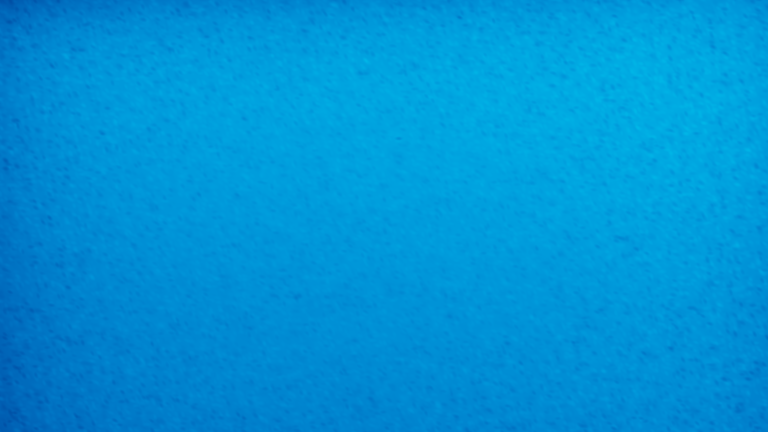
Write a Shadertoy shader that draws this texture.

```glsl
// Blue plaster wall: soft uneven light over dense, small slanted dimples.

#define FINE_SCALE 78.0    // fine dimple cells per canvas height
#define COARSE_SCALE 51.0  // larger dimples between them
#define GRAIN_DEPTH 0.052  // relief of the calm middle
#define EDGE_DEPTH 0.094   // relief of the rough rim
#define MOTTLE_SCALE 21.0  // cells of the broad, faint mottling
#define MOTTLE_DEPTH 0.020
#define SLANT -0.62        // main dimple direction, radians
#define SLANT_SPREAD 1.3
#define SLIMNESS 1.8       // dimple length over width

vec3 hash3(vec2 cell) {
    vec3 q = fract(cell.xyx * vec3(0.1031, 0.1030, 0.0973));
    q += dot(q, q.yxz + 33.33);
    return fract((q.xxy + q.yzz) * q.zyx);
}

// Cellular noise: one soft oval per cell, sunken or raised, with zero mean.
float dimples(vec2 p) {
    vec2 home = floor(p);
    float relief = 0.0;
    for (int y = -1; y <= 1; y++) {
        for (int x = -1; x <= 1; x++) {
            vec2 cell = home + vec2(x, y);
            vec3 rnd = hash3(cell);
            vec3 shape = hash3(cell + 71.7);
            float angle = SLANT + SLANT_SPREAD * (shape.x - 0.5);
            vec2 along = vec2(cos(angle), sin(angle));
            vec2 d = p - cell - rnd.xy;
            vec2 oval = vec2(dot(d, along), SLIMNESS * dot(d, vec2(-along.y, along.x)));
            oval /= mix(0.75, 1.0, shape.y);
            float bump = max(0.0, 1.0 - dot(oval, oval));
            relief += bump * bump * (0.33 - rnd.z * rnd.z);
        }
    }
    return relief;
}

// Light grows upward and to the right, and falls off at the borders.
float lighting(vec2 uv) {
    float light = 0.54 + 0.115 * smoothstep(0.0, 0.85, uv.y) + 0.07 * (uv.x - 0.5);
    light -= 0.13 * exp(-uv.x / 0.09);
    light -= 0.07 * exp((uv.x - 1.0) / 0.06);
    light -= 0.03 * exp(-uv.y / 0.08);
    light -= 0.17 * exp((uv.y - 1.0) / 0.07) * mix(1.0, 0.45, uv.x);
    return light;
}

// Paint colour for a given green level: deep blue to cyan.
vec3 paint(float green) {
    float t = green - 0.36;
    return vec3(0.0, green, 0.69 + 0.87 * t - 0.75 * t * t);
}

void mainImage(out vec4 fragColor, in vec2 fragCoord) {
    vec2 uv = fragCoord / iResolution.xy;
    vec2 p = fragCoord / iResolution.y;

    // Relief is stronger toward the top and sides
    float rim = smoothstep(0.25, 0.95, length((uv - vec2(0.45, 0.4)) * vec2(1.7, 1.4)));
    float grain = dimples(p * FINE_SCALE) + 0.7 * dimples(p * COARSE_SCALE + 37.0);

    float tone = lighting(uv);
    tone += mix(GRAIN_DEPTH, EDGE_DEPTH, rim) * grain;
    tone += MOTTLE_DEPTH * dimples(p * MOTTLE_SCALE + 140.0);

    fragColor = vec4(clamp(paint(tone), 0.0, 1.0), 1.0);
}
```
